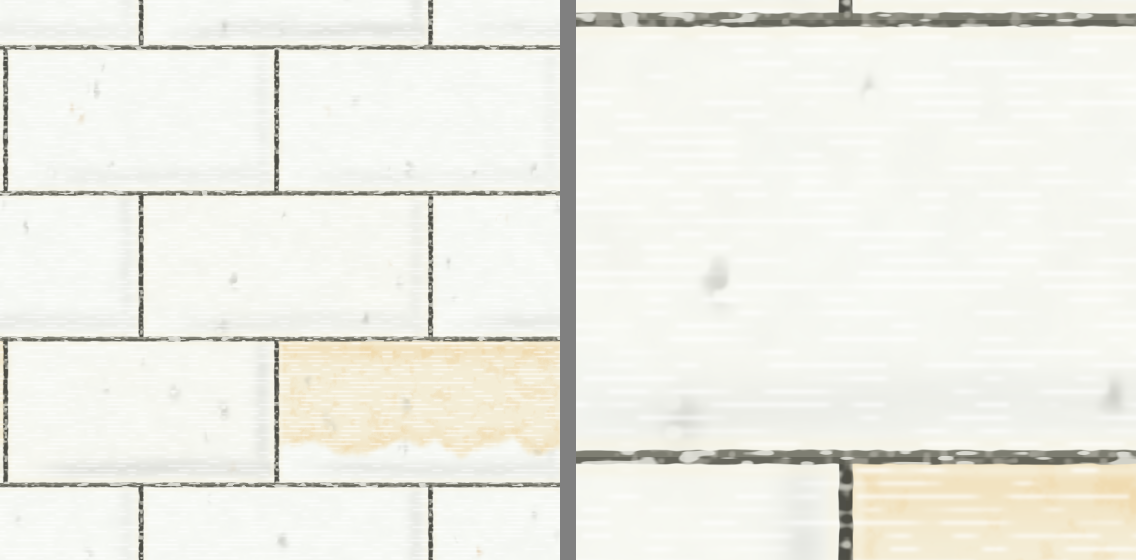
Left: the whole. Right: its middle third, enlarged.
Reproduce this texture procedurally as a Shadertoy shader.

```glsl
// Worn white glazed bricks in running bond with thin dark joints and one stained brick.
#define ROW_PITCH 0.2604
#define FIRST_JOINT 0.1341
#define JOINT_HALF 0.0041
#define EVEN_ROW vec2(0.010, 0.484)   // first joint, width of first brick
#define ODD_ROW vec2(0.252, 0.517)
#define STAINED_BRICK vec2(1.0, 0.0)  // column, row
#define SPECKS 6
#define STREAK_ROWS 128.0

const vec3 GLAZE = vec3(0.965, 0.973, 0.955);
const vec3 WARM_GLAZE = vec3(0.965, 0.955, 0.905);
const vec3 SHADE = vec3(0.885, 0.89, 0.87);
const vec3 STAIN = vec3(0.955, 0.925, 0.83);
const vec3 DEEP_STAIN = vec3(0.94, 0.85, 0.67);
const vec3 GROUT = vec3(0.47, 0.47, 0.42);
const vec3 DARK_GROUT = vec3(0.25, 0.25, 0.22);

float hash(vec2 p) {
    vec3 q = fract(vec3(p.xyx) * 0.1031);
    q += dot(q, q.yzx + 33.33);
    return fract((q.x + q.y) * q.z);
}

float noise(vec2 p) {
    vec2 i = floor(p), f = fract(p);
    f = f * f * (3.0 - 2.0 * f);
    return mix(mix(hash(i), hash(i + vec2(1, 0)), f.x),
               mix(hash(i + vec2(0, 1)), hash(i + vec2(1, 1)), f.x), f.y);
}

float fbm(vec2 p) {
    float sum = 0.0, amp = 0.5;
    for (int i = 0; i < 4; i++) {
        sum += amp * noise(p);
        p = p * 2.03 + 17.1;
        amp *= 0.5;
    }
    return sum / 0.9375;
}

float bump(float x, float width) {
    return exp(-x * x / (width * width));
}

void mainImage(out vec4 fragColor, in vec2 fragCoord) {
    vec2 uv = fragCoord / iResolution.xy;
    float px = 1.0 / iResolution.y;

    // Brick layout: column, row and position inside the brick
    float v = (uv.y - FIRST_JOINT) / ROW_PITCH;
    float row = mod(floor(v), 4.0);
    vec2 bond = mod(row, 2.0) < 0.5 ? EVEN_ROW : ODD_ROW;
    float u = fract(uv.x - bond.x);
    float col = step(bond.y, u);
    vec2 size = vec2(mix(bond.y, 1.0 - bond.y, col), ROW_PITCH);
    vec2 local = vec2(u - col * bond.y, fract(v) * ROW_PITCH);
    vec2 id = vec2(col, row);
    vec2 seed = id * 13.7 + 5.0;
    vec2 edge = min(local, size - local);
    float h = local.y / size.y;

    // Glaze with faint clouding and a warmer tone on some bricks
    float warmth = smoothstep(0.45, 0.9, hash(seed)) * 0.45;
    vec3 color = mix(GLAZE, WARM_GLAZE, warmth * fbm(uv * 12.0));
    color += 0.022 * (fbm(uv * 45.0) - 0.5);

    // Grey wash along the lower and right inner borders
    float wear = 0.25 + 0.75 * hash(seed + 2.3);
    float wobble = 0.04 * (noise(uv * vec2(9.0, 3.0) + seed) - 0.5);
    float wash = bump(h - 0.11 - wobble, 0.065) * smoothstep(0.02, 0.15, local.x);
    wash = max(wash, 0.8 * bump(size.x - local.x - 0.026, 0.014));
    wash *= wear * (0.45 + 0.8 * fbm(uv * vec2(10.0, 90.0)));
    color = mix(color, SHADE, clamp(wash, 0.0, 1.0));

    // Ochre stain with a ragged lower edge, deepest under the top joint
    float isStained = 1.0 - step(0.5, distance(id, STAINED_BRICK));
    float rim = 0.25 + 0.2 * (fbm(vec2(uv.x * 22.0, 4.0)) - 0.5);
    float stain = isStained * smoothstep(rim - 0.03, rim + 0.04, h);
    float deep = smoothstep(0.76, 0.98, h) * 0.65 + bump(h - rim - 0.06, 0.06) * 0.35;
    deep += 0.5 * smoothstep(0.5, 0.8, fbm(uv * 65.0));
    color = mix(color, mix(STAIN, DEEP_STAIN, min(deep, 1.0)), stain * 0.92);

    // Scattered soft specks, a few of them rusty
    for (int i = 0; i < SPECKS; i++) {
        vec2 s = seed + float(i) * 7.31;
        vec2 center = size * (0.06 + 0.88 * vec2(hash(s), hash(s + 3.7)));
        float radius = mix(0.005, 0.012, hash(s + 8.1));
        vec2 d = (local - center) * vec2(1.3, 0.8);
        d.x += 0.008 * (noise(uv * 90.0) - 0.5);
        float mark = bump(length(d), radius) * (0.08 + 0.25 * hash(s + 1.9));
        vec3 tint = hash(s + 5.2) > 0.82 ? vec3(0.80, 0.62, 0.38) : vec3(0.55, 0.55, 0.52);
        color = mix(color, tint, mark * smoothstep(0.2, 0.65, noise(uv * 110.0)));
    }

    // Pale cream rim beside the joints
    float toJoint = min(edge.x, edge.y);
    color = mix(color, vec3(0.965, 0.95, 0.885), 0.6 * bump(toJoint - 0.008, 0.004));

    // Broken white hairline streaks
    float line = uv.y * STREAK_ROWS;
    float dash = noise(vec2(uv.x * 55.0, floor(line) * 7.3));
    float streak = smoothstep(0.4, 0.7, dash) * bump(fract(line) - 0.5, 0.22);
    color = mix(color, vec3(1.0), 0.55 * streak);

    // Joints: grainy dark uprights, grey beds with chipped light flecks
    float grain = noise(uv * vec2(190.0, 260.0));
    vec2 jointEdge = edge + 0.0012 * (noise(uv * 150.0) - 0.5);
    vec2 joint = 1.0 - smoothstep(JOINT_HALF - px, JOINT_HALF + px, jointEdge);
    vec3 upright = mix(DARK_GROUT, vec3(0.72, 0.72, 0.68), smoothstep(0.35, 0.9, grain));
    color = mix(color, upright, joint.x * 0.92);
    vec3 bed = mix(GROUT, DARK_GROUT, 0.45 * smoothstep(0.5, 1.0, h));
    bed = mix(bed, vec3(0.76, 0.75, 0.71), 0.5 * smoothstep(0.45, 0.9, grain));
    float fleck = smoothstep(0.62, 0.8, noise(uv * vec2(85.0, 330.0) + 40.0));
    bed = mix(bed, vec3(0.93, 0.93, 0.90), fleck * 0.8);
    color = mix(color, bed, joint.y * 0.95);

    fragColor = vec4(clamp(color, 0.0, 1.0), 1.0);
}
```
